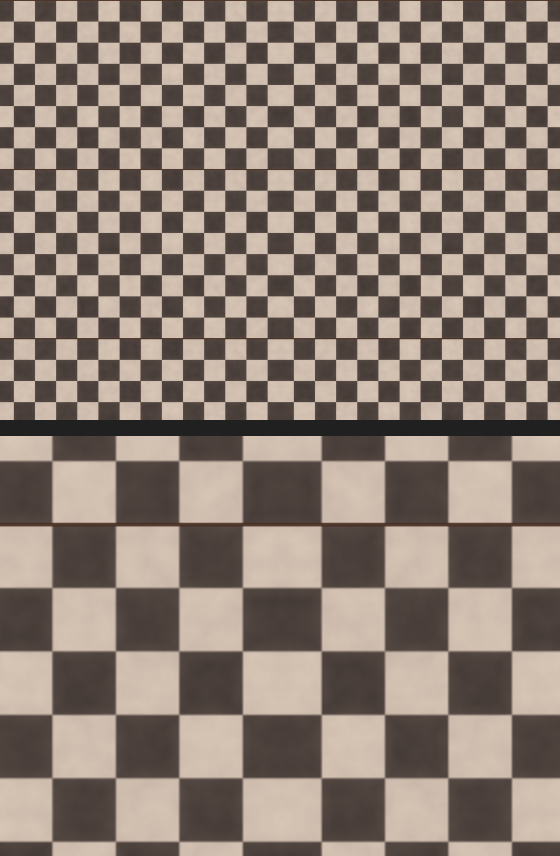
Top, the full canvas; bottom, a detail of the centre.
Write a Shadertoy shader that draws this texture.

```glsl
// Worn checkerboard floor of cream and dark brown squares, with a wider middle column.
// Rows and columns come from rounding in cell units; mottling is gradient noise that
// mirrors sideways and recurs every eight rows, where a thin brown seam crosses.

const vec2 CELLS = vec2(26.483, 19.862);  // canvas size in cells
const float CENTRE_X = 13.276;            // axis of the middle column
const float TOP_GAP = 0.017;              // offset of the first seam
const float HALF_MIDDLE = 0.621;          // half width of the middle column
const float PANEL_WIDTH = HALF_MIDDLE + 6.0;
const float PANEL_ROWS = 8.0;

const vec3 CREAM = vec3(0.835, 0.765, 0.705);
const vec3 CREAM_WORN = vec3(0.785, 0.715, 0.662);
const vec3 BROWN = vec3(0.275, 0.235, 0.215);
const vec3 BROWN_FADED = vec3(0.325, 0.277, 0.255);
const vec3 SEAM = vec3(0.27, 0.17, 0.125);

vec2 hash2(vec2 p) {
    vec3 q = fract(p.xyx * vec3(0.1031, 0.1030, 0.0973));
    q += dot(q, q.yzx + 33.33);
    return fract((q.xx + q.yz) * q.zy);
}

float cornerSlope(vec2 corner, vec2 offset) {
    float angle = 6.2832 * hash2(corner).x;
    return dot(vec2(cos(angle), sin(angle)), offset);
}

float gradientNoise(vec2 p) {
    vec2 i = floor(p), f = fract(p);
    vec2 w = f * f * f * (f * (f * 6.0 - 15.0) + 10.0);
    vec2 e = vec2(1.0, 0.0);
    float low = mix(cornerSlope(i, f), cornerSlope(i + e.xy, f - e.xy), w.x);
    float high = mix(cornerSlope(i + e.yx, f - e.yx), cornerSlope(i + e.xx, f - e.xx), w.x);
    return mix(low, high, w.y);
}

float fbm(vec2 p) {
    float sum = 0.0, gain = 0.6;
    for (int octave = 0; octave < 4; octave++) {
        sum += gain * gradientNoise(p);
        p = p * 2.03 + 17.3;
        gain *= 0.5;
    }
    return sum;
}

// +1 or -1 by parity, fading to 0 at the cell edge
float softSign(float index, float edgeDistance, float softness) {
    float parity = 1.0 - 2.0 * mod(index, 2.0);
    return parity * smoothstep(-0.3 * softness, softness, edgeDistance);
}

float lineMask(float distance, float halfWidth, float pixel) {
    return 1.0 - smoothstep(halfWidth - 0.5 * pixel, halfWidth + 0.5 * pixel, distance);
}

void mainImage(out vec4 fragColor, in vec2 fragCoord) {
    vec2 p = fragCoord / iResolution.xy * CELLS;
    float pixel = CELLS.y / iResolution.y;
    float across = abs(p.x - CENTRE_X);
    float down = CELLS.y - TOP_GAP - p.y;

    // Cell indices and distances to the nearest edges
    float beyond = across - HALF_MIDDLE;
    float column = max(floor(beyond) + 1.0, 0.0);
    float row = floor(down);
    vec2 edge = abs(vec2(beyond - max(round(beyond), 0.0), down - round(down)));

    // Checker
    float softness = max(0.03, 0.6 * pixel);
    float checker = softSign(column, edge.x, softness) * softSign(row, edge.y, softness);

    // Mottling, mirrored at each panel side
    float mirrored = abs(mod(across + PANEL_WIDTH, 2.0 * PANEL_WIDTH) - PANEL_WIDTH);
    vec2 wearPoint = vec2(mirrored, mod(down, PANEL_ROWS));
    vec2 cell = vec2(floor(mirrored - HALF_MIDDLE) + 1.0, mod(row, PANEL_ROWS));
    vec2 variation = hash2(cell + 5.0);
    float mottle = fbm(wearPoint * 2.1 + 9.0 * variation);
    float rim = 1.0 - smoothstep(0.0, 0.22, min(edge.x, edge.y));
    float tone = 0.25 * (variation.x - 0.5);

    vec3 cream = mix(CREAM_WORN, CREAM, 0.72 + tone + 1.1 * mottle - 0.15 * rim);
    vec3 brown = mix(BROWN, BROWN_FADED, 0.28 - tone + 0.9 * mottle + 0.5 * rim);
    vec3 color = mix(brown, cream, 0.5 + 0.5 * checker);

    // Seams between panels
    float rowSeam = abs(down - PANEL_ROWS * round(down / PANEL_ROWS));
    float columnSeam = abs(across - PANEL_WIDTH);
    color = mix(color, SEAM, 0.85 * lineMask(rowSeam, 0.03, pixel));
    color = mix(color, SEAM, 0.35 * lineMask(columnSeam, 0.02, pixel));

    fragColor = vec4(color, 1.0);
}
```
